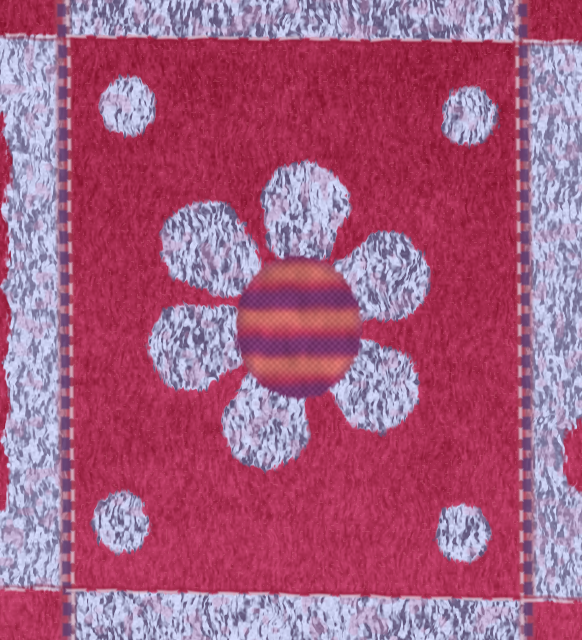
A Shadertoy shader for this pattern:

```glsl
// A woven fleece panel: pale petals, striped heart, corner dots and stitched seams.

const vec3 DARK_RED = vec3(0.54, 0.09, 0.20);
const vec3 ROSE = vec3(0.74, 0.24, 0.40);
const vec3 PALE = vec3(0.80, 0.82, 0.95);
const vec3 SHADE = vec3(0.56, 0.56, 0.70);
const vec3 INK = vec3(0.38, 0.33, 0.48);
const vec3 PURPLE = vec3(0.46, 0.21, 0.42);
const vec3 ORANGE = vec3(0.78, 0.42, 0.40);
const vec3 CREAM = vec3(0.88, 0.79, 0.85);

float hash(vec2 p) {
    vec3 q = fract(p.xyx * 0.1031);
    q += dot(q, q.yzx + 33.33);
    return fract((q.x + q.y) * q.z);
}

float noise(vec2 p) {
    vec2 i = floor(p), f = fract(p);
    f = f * f * (3.0 - 2.0 * f);
    return mix(mix(hash(i), hash(i + vec2(1, 0)), f.x),
               mix(hash(i + vec2(0, 1)), hash(i + vec2(1, 1)), f.x), f.y);
}

float fbm(vec2 p) {
    float sum = 0.0, amp = 0.5;
    for (int i = 0; i < 4; i++) {
        sum += amp * noise(p);
        p = p * 2.03 + 17.0;
        amp *= 0.5;
    }
    return sum;
}

// Approximate signed distance to an ellipse
float ellipse(vec2 p, vec2 r) {
    return (length(p / r) - 1.0) * min(r.x, r.y);
}

float cover(float d, float soft) {
    float w = max(soft, 0.75 / iResolution.y);
    return 1.0 - smoothstep(-w, w, d);
}

// Dashes along one axis, s across and t along
float dashes(float s, float t, float width, float rate, float fill) {
    float gap = (abs(fract(t * rate) - 0.5) - 0.5 * fill) / rate;
    return cover(max(abs(s) - width, gap), 0.0025);
}

// Six petals, tapering inward, around a slightly oval ring
float petals(vec2 p) {
    float d = 1.0;
    for (int k = 0; k < 6; k++) {
        float a = radians(80.0 - 60.0 * float(k));
        a += 0.05 * cos(a - 0.9);
        vec2 dir = vec2(cos(a), sin(a));
        float reach = 0.168 + 0.009 * cos(2.0 * (a - 1.92));
        float taper = clamp((dot(p, dir) - reach) / 0.045 + 1.0, 0.0, 1.0);
        vec2 core = dir * (reach - 0.045 * (1.0 - taper));
        d = min(d, length(p - core) - mix(0.053, 0.070, taper));
    }
    return d;
}

// Four dots mirrored to the corners of a sheared frame
float cornerDots(vec2 p) {
    p += vec2(-0.014 * p.y, 0.030 * p.x);
    return ellipse(abs(p) - vec2(0.267, 0.326), vec2(0.043, 0.047));
}

vec3 redPile(vec2 p, float fibre) {
    float tone = 0.56 + 0.55 * (fbm(p * vec2(9.0, 15.0)) - 0.47);
    tone += 0.95 * (fibre - 0.5) + 0.35 * (noise(p * 240.0) - 0.5);
    tone += 0.45 * (0.5 - p.y);
    vec3 col = mix(DARK_RED, ROSE, clamp(tone, -0.15, 1.15));
    return mix(col, vec3(0.90, 0.48, 0.58), 0.25 * smoothstep(0.80, 0.95, noise(p * 330.0)));
}

vec3 palePile(vec2 p, float fibre, float contrast) {
    float clump = fbm(p * vec2(22.0, 17.0));
    float light = fibre + 0.25 * (clump - 0.5);
    vec3 col = mix(SHADE, PALE, smoothstep(0.32, 0.64, light));
    col = mix(col, INK, contrast * smoothstep(0.43, 0.23, light));
    col = mix(col, vec3(0.77, 0.57, 0.72), 0.4 * smoothstep(0.58, 0.82, noise(p * 65.0 + 9.0)));
    return col + 0.10 * (noise(p * 280.0) - 0.5);
}

// Woven orange, red and purple bands with a dotted grain, r is 1 at the rim
vec3 stripedHeart(vec2 p, float r) {
    float phase = fract((p.y - 0.536 + 0.006 * noise(p * 40.0)) / 0.0735);
    float purple = smoothstep(0.34, 0.06, min(phase, 1.0 - phase));
    float orange = smoothstep(0.36, 0.04, abs(phase - 0.58));
    vec3 col = mix(vec3(0.68, 0.20, 0.34), ORANGE, orange);
    col = mix(col, PURPLE, max(purple, 0.45 * smoothstep(0.80, 1.0, r)));
    vec2 thread = sin(p * 620.0);
    col += 0.04 * thread.x * thread.y;
    return col * (0.82 + 0.36 * fbm(p * vec2(55.0, 25.0)));
}

void mainImage(out vec4 fragColor, in vec2 fragCoord) {
    vec2 p = fragCoord / iResolution.xy * vec2(0.91, 1.0);

    // Leaning fibres shared by both piles
    vec2 lean = p + 0.022 * vec2(fbm(p * 22.0), fbm(p * 16.0 + 40.0));
    float fibre = 0.6 * noise(lean * vec2(250.0, 85.0)) + 0.4 * noise(lean * vec2(360.0, 170.0) + 7.0);
    float fray = 0.014 * (fibre - 0.5) + 0.007 * (noise(p * 60.0) - 0.5);

    // Seam offsets: negative inside the panel
    float left = mix(0.107, 0.098, p.y) - p.x + 0.002 * (noise(p.yy * 9.0) - 0.5);
    float right = p.x - mix(0.825, 0.816, p.y);
    float top = p.y - 0.945 + 0.011 * p.x;
    float bottom = 0.080 - 0.0217 * p.x - p.y;
    float side = max(left, right), level = max(top, bottom);

    // Crimson ground with pale borders, leaving red corner blocks
    vec3 red = redPile(p, fibre);
    float sideCover = cover(-side, 0.003), levelCover = cover(-level + 0.4 * fray, 0.003);
    float border = sideCover + levelCover - 2.0 * sideCover * levelCover;
    float dusk = 0.07 * smoothstep(0.90, 0.96, p.y) + 0.03 * smoothstep(0.8, 0.85, p.x);
    vec3 col = mix(red, palePile(p, fibre - dusk, mix(0.45, 0.85, levelCover)), border);

    // Ragged red motifs entering at both outer edges
    float scallop = 0.014 * sqrt(abs(sin((p.y - 0.19) * 26.0)));
    float motif = max(p.x - scallop, abs(p.y - 0.51) - 0.31);
    motif = min(motif, ellipse(p - vec2(0.915, 0.285), vec2(0.034, 0.055)));
    col = mix(col, red, cover(motif + fray, 0.004));

    // Flower, dots and heart
    float fleece = min(petals(p - vec2(0.454, 0.506)), cornerDots(p - vec2(0.461, 0.501)));
    col = mix(col, palePile(p, fibre - 0.02, 0.9), cover(fleece + fray, 0.0035));
    vec2 fromHeart = p - vec2(0.467, 0.489), heartSize = vec2(0.099, 0.112);
    float heart = ellipse(fromHeart, heartSize);
    vec3 weave = stripedHeart(p, length(fromHeart / heartSize));
    col = mix(col, weave, cover(heart + 0.5 * fray, 0.004));

    // Upright ribbons with muted purple blocks and white stitches
    vec3 ribbon = mix(vec3(0.60, 0.28, 0.40), ORANGE, 0.6 * noise(p.yy * 22.0));
    col = mix(col, ribbon, 0.6 * cover(abs(side) - 0.012, 0.005));
    col = mix(col, vec3(0.34, 0.23, 0.44), 0.75 * dashes(side - 0.001, p.y, 0.007, 31.0, 0.62));
    col = mix(col, CREAM, 0.75 * dashes(side + 0.008, p.y + 0.016, 0.0028, 31.0, 0.55));

    // Level seams: a thin shadow and long cream stitches
    float wobble = level + 0.004 * (noise(p.xx * 28.0) - 0.5);
    col = mix(col, DARK_RED, 0.4 * cover(abs(wobble + 0.004) - 0.003, 0.003));
    col = mix(col, CREAM, 0.7 * dashes(wobble, p.x, 0.0025, 21.0, 0.66));

    fragColor = vec4(clamp(col, 0.0, 1.0), 1.0);
}
```
